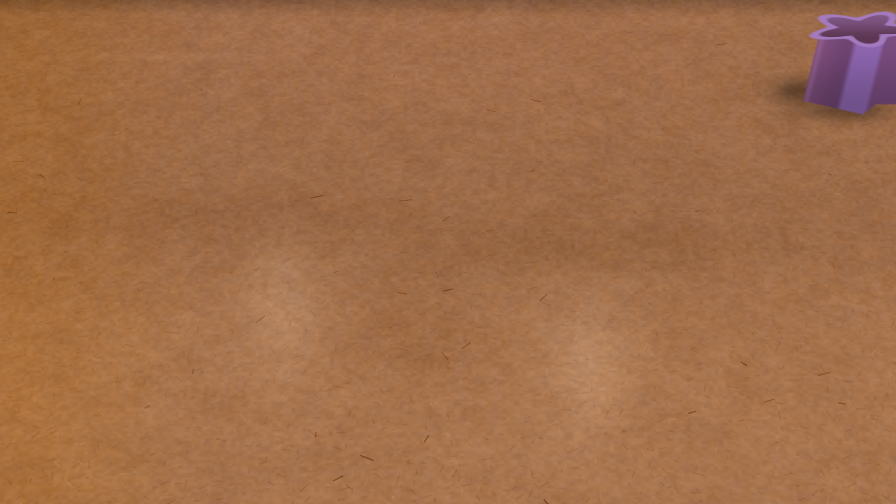
A Shadertoy shader for this texture:

```glsl
// Warm brown fibreboard seen at a slant, with soft glare, fine mottling and short
// fibres from hashed noise. A purple star-shaped cutter, built from a squashed polar
// star and slanted facets, stands in the upper right corner.

float hash(vec2 p) {
    vec3 q = fract(vec3(p.xyx) * 0.1031);
    q += dot(q, q.yzx + 33.33);
    return fract((q.x + q.y) * q.z);
}

float noise(vec2 p) {
    vec2 i = floor(p), f = fract(p);
    f = f * f * (3.0 - 2.0 * f);
    return mix(mix(hash(i), hash(i + vec2(1, 0)), f.x),
               mix(hash(i + vec2(0, 1)), hash(i + vec2(1, 1)), f.x), f.y);
}

// Soft elliptical blob, 1 at its centre
float blob(vec2 p, vec2 centre, vec2 radius) {
    vec2 d = (p - centre) / radius;
    return exp(-dot(d, d));
}

float segment(vec2 p, vec2 halfLength) {
    float t = clamp(dot(p, halfLength) / dot(halfLength, halfLength), -1.0, 1.0);
    return length(p - halfLength * t);
}

// Signed fibre strength: one short stroke in some of the cells
float fibres(vec2 p, float scale, float share) {
    vec2 cell = floor(p * scale);
    float sum = 0.0;
    for (int j = -1; j <= 1; j++)
    for (int i = -1; i <= 1; i++) {
        vec2 id = cell + vec2(i, j);
        if (hash(id + 71.0) > share) continue;
        vec2 centre = id + vec2(hash(id + 3.0), hash(id + 19.0));
        float angle = 6.2832 * hash(id + 37.0);
        vec2 stroke = vec2(cos(angle), 0.7 * sin(angle)) * mix(0.08, 0.4, hash(id + 53.0));
        float d = segment(p * scale - centre, stroke) / scale;
        float tone = hash(id + 91.0) < 0.6 ? -1.0 : 0.7;
        sum += tone * (1.0 - smoothstep(0.0002, 0.0028, d));
    }
    return sum;
}

vec3 board(vec2 p) {
    // Broad light: dull far half, bright near half, orange left side
    vec3 col = mix(vec3(0.655, 0.453, 0.303), vec3(0.612, 0.419, 0.283),
                   smoothstep(0.25, 0.62, p.y + 0.08 * (noise(p * 3.0) - 0.5)));
    col += vec3(0.015, -0.012, -0.065) * (1.0 - smoothstep(0.0, 0.45, p.x));
    col += vec3(0.02, 0.01, 0.012) * smoothstep(0.65, 0.9, p.y) * (1.0 - smoothstep(0.2, 1.0, abs(p.x - 0.9)));

    // Dull patches across the middle, two glare spots and a faint scuff
    col -= vec3(0.035, 0.033, 0.035) * blob(p, vec2(1.17, 0.51), vec2(0.4, 0.06));
    col -= vec3(0.025) * blob(p, vec2(0.42, 0.57), vec2(0.35, 0.045));
    col -= vec3(0.035) * blob(p, vec2(0.83, 0.32), vec2(0.11, 0.09));
    col += vec3(0.06, 0.07, 0.075) * blob(p, vec2(0.565, 0.38), vec2(0.075, 0.13));
    col += vec3(0.06, 0.07, 0.075) * blob(p, vec2(1.17, 0.27), vec2(0.085, 0.14));
    col += 0.025 * blob(p, vec2(0.35, 0.888), vec2(0.17, 0.008));

    // Darker far edge and corners
    col *= 1.0 - 0.22 * smoothstep(0.96, 1.01, p.y);
    col *= 1.0 - 0.1 * smoothstep(0.75, 1.3, length((p - vec2(0.9, 0.45)) * vec2(0.85, 1.1)));

    // Mottling, finer with distance
    vec2 g = vec2(p.x - 0.89, p.y) * (1.0 + 0.35 * p.y);
    float mottle = 0.024 * (noise(g * vec2(14, 22) + 40.0) - 0.5)
                 + 0.032 * (noise(g * vec2(48, 70) + 90.0) - 0.5)
                 + 0.042 * (noise(g * vec2(110, 150) + 200.0) - 0.5);
    col += mottle * vec3(1.0, 0.95, 0.85);
    col += vec3(0.4, -0.1, -0.9) * 0.03 * (noise(p * 65.0 + 300.0) - 0.5);

    // Pale and dark fibres, then rare dark flecks
    float near = mix(1.0, 0.5, p.y);
    col += vec3(0.045, 0.045, 0.04) * near * fibres(g + 5.0, 34.0, 0.5);
    col += vec3(0.03) * near * fibres(g + 9.0, 60.0, 0.5);
    col -= 0.16 * near * abs(fibres(g + 13.0, 26.0, 0.025));
    return col;
}

void mainImage(out vec4 fragColor, in vec2 fragCoord) {
    vec2 p = fragCoord / iResolution.y;
    p.x += 0.5 * (16.0 / 9.0 - iResolution.x / iResolution.y);
    float soft = max(0.0025, 1.0 / iResolution.y);
    vec3 col = board(p);

    // Contact shadow
    col *= 1.0 - 0.38 * blob(p, vec2(1.585, 0.82), vec2(0.05, 0.027));
    col *= 1.0 - 0.35 * blob(p, vec2(1.68, 0.78), vec2(0.09, 0.02));

    // Cutter wall, in a coordinate that follows its slanted folds
    float s = p.x - 0.25 * (p.y - 0.8);
    float base = s < 1.718 ? mix(0.8, 0.773, (s - 1.593) / 0.125)
                           : min(0.773 + (s - 1.718) * 0.9, 0.793);
    float wall = smoothstep(-soft, soft, s - 1.593) * smoothstep(-soft, soft, p.y - base)
               * (1.0 - smoothstep(-soft, soft, p.y - 0.943));
    vec3 wallColor = mix(vec3(0.44, 0.27, 0.43), vec3(0.39, 0.24, 0.40), smoothstep(1.6, 1.66, s));
    wallColor = mix(wallColor, vec3(0.50, 0.36, 0.62), smoothstep(1.66, 1.675, s));
    wallColor = mix(wallColor, vec3(0.43, 0.27, 0.45), smoothstep(1.718, 1.73, s));
    wallColor *= mix(0.88, 1.12, smoothstep(0.78, 0.93, p.y));
    wallColor += 0.06 * exp(-pow((s - 1.6) / 0.006, 2.0));
    col = mix(col, wallColor, wall);

    // Open star mouth with a pale rim
    vec2 q = (p - vec2(1.712, 0.943)) / vec2(1.0, 0.32);
    float star = (length(q) - 0.083 - 0.022 * cos(5.0 * (atan(q.y, q.x) - 2.356))) * 0.4;
    col = mix(col, mix(vec3(0.36, 0.21, 0.32), vec3(0.50, 0.34, 0.52), smoothstep(0.92, 0.97, p.y)),
              1.0 - smoothstep(-soft, soft, star));
    col = mix(col, vec3(0.64, 0.48, 0.74), 1.0 - smoothstep(0.002, 0.002 + 2.0 * soft, abs(star)));

    fragColor = vec4(clamp(col, 0.0, 1.0), 1.0);
}
```
